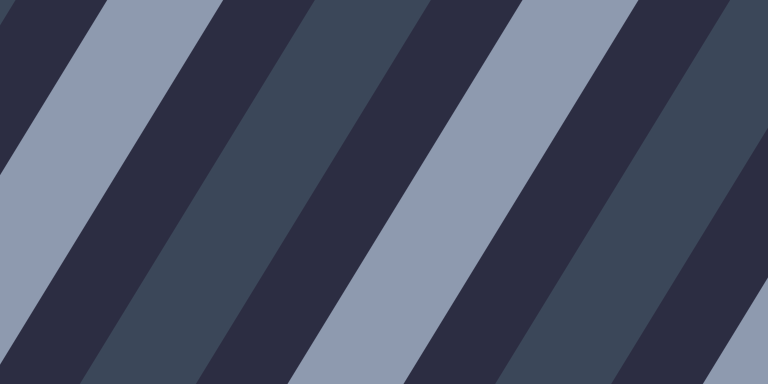
This pattern is drawn by a WebGL 1 fragment shader. Its source:

```glsl
precision mediump float;

uniform vec2 u_resolution;

// Lengths are horizontal, in canvas heights
#define PERIOD 1.0815
#define BAND_WIDTH 0.302
#define BAND_START 0.7487
#define LEAN 0.612
#define GROUND_COLOR vec3(0.173, 0.176, 0.259)
#define SLATE_COLOR vec3(0.233, 0.280, 0.350)
#define LIGHT_COLOR vec3(0.555, 0.602, 0.685)

// Coverage of a repeating slanted band whose left edge meets the base at start
float bandCoverage(float across, float start, float pixel) {
  float center = start + 0.5 * BAND_WIDTH;
  float offset = (fract((across - center) / PERIOD + 0.5) - 0.5) * PERIOD;

  // Convert the horizontal distance to a perpendicular one
  float edge = (abs(offset) - 0.5 * BAND_WIDTH) / length(vec2(1.0, LEAN));
  return 1.0 - smoothstep(-0.7 * pixel, 0.7 * pixel, edge);
}

void main() {
  vec2 p = gl_FragCoord.xy / u_resolution.y;
  float pixel = 1.0 / u_resolution.y;
  float across = p.x - LEAN * p.y;

  // Light and slate bands alternate every half period
  float light = bandCoverage(across, BAND_START, pixel);
  float slate = bandCoverage(across, BAND_START + 0.5 * PERIOD, pixel);

  vec3 color = mix(GROUND_COLOR, SLATE_COLOR, slate);
  color = mix(color, LIGHT_COLOR, light);
  gl_FragColor = vec4(color, 1.0);
}
```
